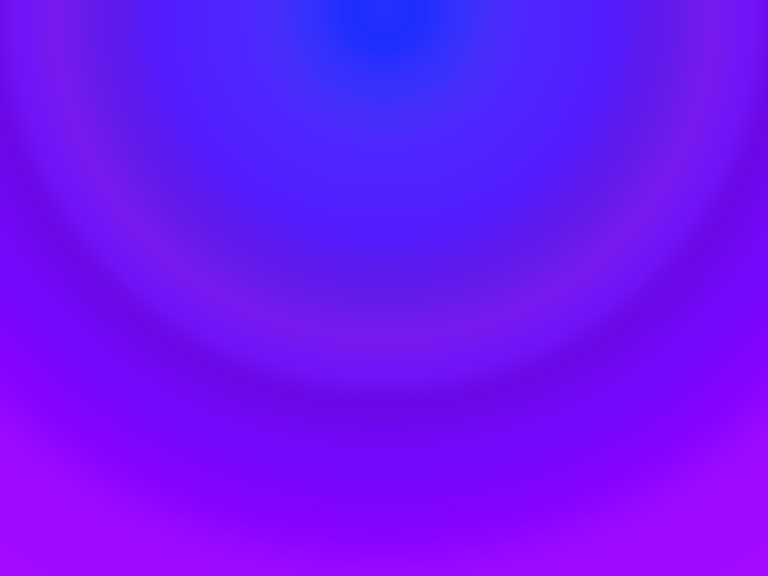
This background is drawn by a WebGL 2 fragment shader. Its source:

```glsl
#version 300 es
precision highp float;
// A blue glow at the top edge opening into soft concentric violet rings.
// The distance from the glow centre drives a chain of colour blends,
// each carrying the previous ring's colour on to the next.

#define GLOW_CENTER vec2(0.0, 0.986)
#define EDGE_SOFTNESS 0.5
#define CORE_BLUE vec3(0.14, 0.19, 1.00)
#define RING_INDIGO vec3(0.31, 0.15, 1.00)
#define RING_ORCHID vec3(0.465, 0.10, 0.94)
#define RING_SHADE vec3(0.42, 0.03, 0.90)
#define OUTER_VIOLET vec3(0.46, 0.03, 1.00)
#define RIM_MAGENTA vec3(0.62, 0.04, 1.00)

uniform vec2 u_resolution;
out vec4 fragColor;

// Blend towards a ring colour between two radii, easing both ends.
vec3 ring(vec3 color, vec3 next, float inner, float outer, float radius) {
    float t = clamp((radius - inner) / (outer - inner), 0.0, 1.0);
    float eased = t * t * (3.0 - 2.0 * t);
    return mix(color, next, mix(t, eased, EDGE_SOFTNESS));
}

void main() {
    // Height is one unit; x is measured from the middle.
    vec2 p = gl_FragCoord.xy / u_resolution.y;
    p.x -= 0.5 * u_resolution.x / u_resolution.y;
    float r = distance(p, GLOW_CENTER);

    // Blue core and its halo
    vec3 color = CORE_BLUE;
    color = ring(color, vec3(0.115, 0.18, 1.0), 0.0, 0.055, r);
    color = ring(color, vec3(0.22, 0.19, 0.99), 0.055, 0.139, r);
    color = ring(color, vec3(0.28, 0.18, 0.98), 0.139, 0.19, r);

    // Indigo field, faint shadow and orchid ring
    color = ring(color, RING_INDIGO, 0.19, 0.243, r);
    color = ring(color, vec3(0.325, 0.115, 1.0), 0.243, 0.385, r);
    color = ring(color, vec3(0.375, 0.10, 0.92), 0.385, 0.477, r);
    color = ring(color, RING_ORCHID, 0.477, 0.575, r);

    // Dark ring
    color = ring(color, vec3(0.44, 0.08, 0.97), 0.575, 0.634, r);
    color = ring(color, RING_SHADE, 0.634, 0.686, r);

    // Violet outskirts fading to the magenta rim
    color = ring(color, OUTER_VIOLET, 0.686, 0.80, r);
    color = ring(color, vec3(0.51, 0.01, 1.0), 0.80, 0.89, r);
    color = ring(color, RIM_MAGENTA, 0.89, 1.01, r);
    color = ring(color, vec3(0.64, 0.04, 1.0), 1.01, 1.18, r);

    fragColor = vec4(color, 1.0);
}
```
